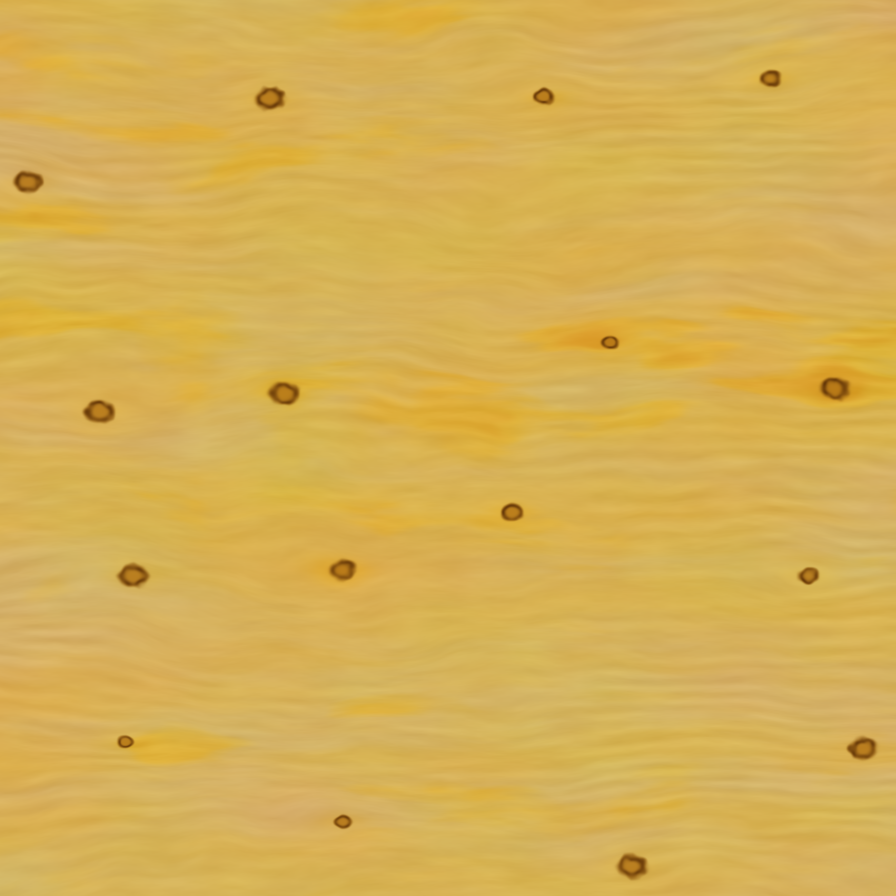
A WebGL 2 fragment shader for this texture:

```glsl
#version 300 es
precision highp float;
// Pale yellow softwood board with horizontal grain, amber streaks and small knots.

uniform vec2 u_resolution;
out vec4 fragColor;

float hash(vec2 p) {
    return fract(sin(dot(p, vec2(127.1, 311.7))) * 43758.5453);
}

float noise(vec2 p) {
    vec2 i = floor(p), f = fract(p);
    f = f * f * (3.0 - 2.0 * f);
    return mix(mix(hash(i), hash(i + vec2(1, 0)), f.x),
               mix(hash(i + vec2(0, 1)), hash(i + vec2(1, 1)), f.x), f.y);
}

float fbm(vec2 p) {
    float sum = 0.0, amplitude = 0.5;
    for (int i = 0; i < 4; i++) {
        sum += amplitude * noise(p);
        p = p * 2.03 + vec2(17.3, 9.1);
        amplitude *= 0.5;
    }
    return sum / 0.9375;
}

// Knot layer: x = amber halo, y = core, z = dark rim, w = grain push
vec4 knots(vec2 p) {
    vec4 knot = vec4(0.0);
    vec2 cell = floor(p * 4.0);
    for (int j = -1; j <= 1; j++) {
        for (int i = -1; i <= 1; i++) {
            vec2 id = cell + vec2(i, j);
            vec2 jitter = vec2(hash(id + 3.7), hash(id + 41.2));
            vec2 d = p - (id + 0.12 + 0.76 * jitter) / 4.0;
            float radius = mix(0.006, 0.0145, sqrt(hash(id + 12.9)));
            float wobble = 0.3 * (noise(d * 130.0 + id * 7.0) - 0.5);
            float r = length(d * vec2(0.88, 1.15)) / radius + wobble;
            float rimShade = 0.55 + 0.7 * noise(d * 170.0 + id * 5.0);
            float tail = exp(-dot(d * d, vec2(1100.0, 26000.0)));
            float halo = exp(-dot(d * d, vec2(900.0, 2200.0)));
            knot.x += halo * (0.25 + 0.5 * hash(id + 8.3)) + 0.3 * tail;
            knot.y = max(knot.y, 1.0 - smoothstep(0.75, 1.25, r));
            knot.z = max(knot.z, rimShade * exp(-pow((r - 0.78) / 0.25, 2.0)));
            knot.w += d.y * exp(-dot(d * d, vec2(500.0, 1500.0)));
        }
    }
    return knot;
}

void main() {
    vec2 p = gl_FragCoord.xy / min(u_resolution.x, u_resolution.y);
    vec4 knot = knots(p);

    // Grain coordinate bent by broad waves and pushed aside by knots
    float bend = fbm(p * vec2(2.2, 3.5) + 5.0) - 0.5;
    vec2 g = vec2(p.x, p.y + 0.13 * bend - 0.4 * knot.w);

    // Broad tone, long bands and isolated amber streaks
    float tone = fbm(p * vec2(3.5, 6.0) + 31.0) - 0.5;
    float bands = fbm(g * vec2(3.0, 26.0) + 11.0) - 0.5;
    float streak = smoothstep(0.58, 0.8, fbm(g * vec2(4.5, 17.0) + 63.0));
    float amber = 0.33 + 0.55 * tone + 0.75 * bands + 0.55 * streak + 0.45 * knot.x;
    amber = clamp(amber, 0.0, 1.2);

    vec3 color = mix(vec3(0.83, 0.70, 0.415), vec3(0.85, 0.695, 0.315), smoothstep(0.0, 0.55, amber));
    color = mix(color, vec3(0.875, 0.69, 0.225), smoothstep(0.5, 0.9, amber));
    color = mix(color, vec3(0.855, 0.62, 0.16), smoothstep(0.85, 1.2, amber));

    // Faint growth lines that fade in and out, with soft fibre mottling
    float phase = g.y * 330.0 + 7.0 * noise(g * vec2(4.0, 14.0));
    float lineFade = smoothstep(0.35, 0.7, noise(p * vec2(4.0, 9.0) + 77.0));
    float lines = sin(phase) * (0.25 + 0.75 * lineFade);
    float fibre = fbm(g * vec2(22.0, 110.0)) - 0.5;
    color += lines * vec3(0.010, 0.013, 0.016) + fibre * vec3(0.05, 0.065, 0.07);

    // Slow drift between rosy and greenish wood
    float drift = fbm(p * vec2(6.0, 11.0) + 91.0) - 0.5;
    color += drift * vec3(0.03, -0.05, 0.01);

    // Knots: brown core inside a darker broken rim
    color = mix(color, vec3(0.70, 0.45, 0.08), 0.8 * knot.y);
    color = mix(color, vec3(0.40, 0.22, 0.03), clamp(0.8 * knot.z, 0.0, 1.0));

    fragColor = vec4(clamp(color, 0.0, 1.0), 1.0);
}
```
